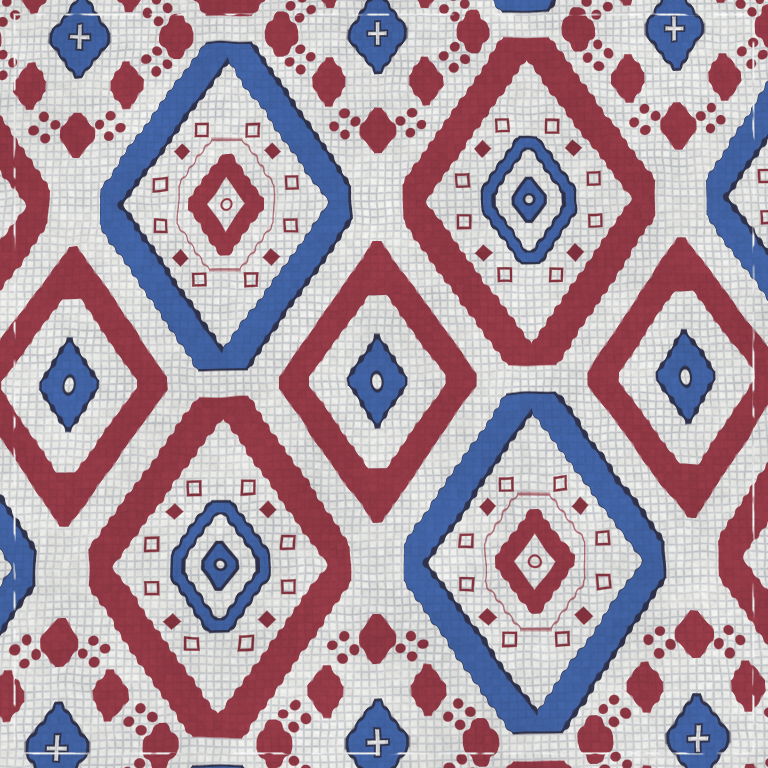
Give the GLSL for this pattern, as a Shadertoy shader.

```glsl
// Woven cloth with staggered red and blue stepped diamonds and small ornaments.
// A gently keystoned lattice is folded into cells; each motif is a distance
// function on stair-stepped coordinates, inked over a thread grid.
// Lengths are in hundredths of the canvas height.

#define CLOTH vec3(0.90, 0.90, 0.885)
#define RED vec3(0.575, 0.225, 0.275)
#define BLUE vec3(0.255, 0.385, 0.64)
#define DARK vec3(0.19, 0.20, 0.30)
#define PITCH vec2(40.2, 47.0)      // column and row spacing
#define CENTER vec2(49.15, 49.6)    // lattice centre, measured from upper left
#define STAIRS vec2(39.0, 32.0)     // stitched steps per cell
#define STAIR_DEPTH 0.6
#define THREADS 0.97                // threads per unit length
#define OUTLINE 0.42
#define WOBBLE 0.35

const float TAU = 6.2831853;
float softness;

float hash(vec2 p) {
    p = fract(p * vec2(0.1031, 0.1173));
    p += dot(p, p.yx + 33.33);
    return fract((p.x + p.y) * p.x * 17.3);
}

float noise(vec2 p) {
    vec2 i = floor(p), f = fract(p);
    f *= f * (3.0 - 2.0 * f);
    return mix(mix(hash(i), hash(i + vec2(1, 0)), f.x),
               mix(hash(i + vec2(0, 1)), hash(i + 1.0), f.x), f.y);
}

float box(vec2 p, vec2 r) {
    p = abs(p) - r;
    return max(p.x, p.y);
}

float diamond(vec2 p, vec2 r) {
    p = abs(p) / r;
    return (p.x + p.y - 1.0) * r.x * r.y / length(r);
}

// Diamond with its four tips cut off by a box
float gem(vec2 p, vec2 r, vec2 extent) {
    return max(diamond(p, r), box(p, extent));
}

float frame(vec2 p) {
    return max(gem(p, vec2(18.4, 26.5), vec2(16.8, 21.9)), -diamond(p, vec2(13.7, 18.9)));
}

void ink(inout vec3 c, vec3 dye, float d) {
    c = mix(c, dye, clamp(0.5 - d / softness, 0.0, 1.0));
}

void outlinedBlue(inout vec3 c, float d) {
    ink(c, DARK, d);
    ink(c, BLUE, d + OUTLINE);
}

// Large framed diamond: s is stair-stepped, p is smooth
void medallion(inout vec3 c, vec2 s, vec2 p, bool blueFrame, vec3 ground) {
    if (blueFrame) {
        ink(c, DARK, frame(s));
        ink(c, BLUE, frame(s + vec2(0.25, 0)) + 0.3);
        float halo = gem(s, vec2(8.2, 11.4), vec2(6.4, 8.7));
        ink(c, mix(RED, ground, 0.3), abs(halo) - 0.12);
        ink(c, RED, max(gem(s, vec2(5.5, 7.5), vec2(5.0, 6.8)), -diamond(p, vec2(2.6, 3.6))));
        ink(c, RED, abs(length(p) - 0.75) - 0.14);
    } else {
        ink(c, RED, frame(s));
        float ring = gem(s, vec2(7.5, 10.4), vec2(6.5, 8.6));
        outlinedBlue(c, max(ring, -ring - 2.0));
        outlinedBlue(c, gem(p, vec2(2.7, 3.7), vec2(2.3, 3.1)));
        ink(c, DARK, length(p) - 0.85);
        ink(c, ground, length(p) - 0.5);
    }
    // Eight hollow squares and four studs
    vec2 a = abs(p);
    float squares = min(box(a - vec2(3.4, 9.9), vec2(0.8)), box(a - vec2(8.7, 2.8), vec2(0.8)));
    ink(c, RED * 0.9, abs(squares) - 0.16);
    ink(c, RED * 0.9, diamond(a - vec2(6.0, 7.0), vec2(1.15)));
}

void smallDiamond(inout vec3 c, vec2 s, vec2 p, vec3 ground) {
    float rim = gem(s, vec2(13.4, 19.0), vec2(12.8, 18.2));
    ink(c, RED, max(rim, -gem(s, vec2(9.2, 12.9), vec2(8.9, 11.4))));
    outlinedBlue(c, gem(s, vec2(4.3, 6.4), vec2(4.0, 6.0)));
    float eye = (length(p / vec2(0.6, 1.0)) - 1.0) * 0.7;
    ink(c, DARK, eye - 0.32);
    ink(c, ground, eye);
}

// Blue cross lozenge ringed by red lozenges and slanted pairs of dots
void crossCluster(inout vec3 c, vec2 s, vec2 p, vec3 ground) {
    outlinedBlue(c, gem(s, vec2(4.6, 6.2), vec2(4.1, 5.6)));
    float plus = min(box(p, vec2(1.3, 0.25)), box(p, vec2(0.25, 1.6)));
    ink(c, DARK, plus - 0.25);
    ink(c, ground, plus);
    vec2 a = abs(p), b = abs(s);
    for (int i = 0; i < 3; i++) {
        vec2 at = vec2(6.5 * float(i), 13.1 - 6.55 * float(i));
        ink(c, RED, gem(b - at, vec2(2.75, 3.7), vec2(2.3, 3.1)));
    }
    for (int i = 0; i < 8; i++) {
        vec2 side = vec2(i & 1, (i >> 1) & 1) - 0.5;
        vec2 at = mix(vec2(4.4, 12.1), vec2(10.4, 3.5), float(i >> 2));
        at += side.x * vec2(1.3, 1.7) + side.y * vec2(1.5, -1.1);
        ink(c, RED * 0.95, length(a - at) - 0.66);
    }
}

void mainImage(out vec4 fragColor, in vec2 fragCoord) {
    vec2 canvas = fragCoord / iResolution.y * 100.0;
    canvas.y = 100.0 - canvas.y;
    softness = max(100.0 / iResolution.y, 0.16);

    // Keystoned, slightly tilted lattice with uneven cloth
    vec2 r = canvas - CENTER;
    r += WOBBLE * (vec2(noise(canvas * 0.35), noise(canvas * 0.35 + 71.0)) - 0.5);
    float t = (r.y + 0.014 * r.x) / PITCH.y;
    vec2 uv = vec2(r.x / (PITCH.x + 0.0335 * r.y), t - 0.02 * t * t);
    vec2 p = uv * PITCH;
    vec2 s = p - STAIR_DEPTH * PITCH / STAIRS / TAU * sin(TAU * uv * STAIRS);

    // Thread grid
    vec2 gap = smoothstep(0.26, 0.5, abs(fract(p * THREADS) - 0.5));
    float grid = max(gap.x, gap.y) * (0.5 + 0.7 * noise(canvas * vec2(0.25, 0.6)));
    vec3 ground = mix(CLOTH, vec3(0.70, 0.72, 0.77), 0.55 * grid);
    vec3 c = ground;

    // Medallions alternate like a checkerboard
    vec2 id = floor(uv);
    vec2 middle = (id + 0.5) * PITCH;
    medallion(c, s - middle, p - middle, mod(id.x + id.y, 2.0) < 0.5, ground);

    // Ornament rows alternate between the medallion rows
    vec2 node = floor(uv + 0.5);
    middle = node * vec2(1.0, 0.983) * PITCH;
    if (mod(node.y, 2.0) < 0.5) smallDiamond(c, s - middle, p - middle, ground);
    else crossCluster(c, s - middle, p - middle, ground);

    // Broken white border thread
    float border = abs(box(canvas - 50.0, vec2(48.1))) - 0.13;
    float worn = smoothstep(0.35, 0.6, noise(canvas * 0.8 + 19.0));
    c = mix(c, vec3(0.95), worn * clamp(0.5 - border / softness, 0.0, 1.0));

    // Stitch relief, grain and faded patches
    c *= 1.0 - 0.05 * grid + 0.05 * (hash(floor(p * THREADS) + 200.0) - 0.5);
    c *= 0.97 + 0.06 * noise(canvas * 0.12) + 0.05 * (noise(canvas * 2.6) - 0.5);
    fragColor = vec4(c, 1.0);
}
```
